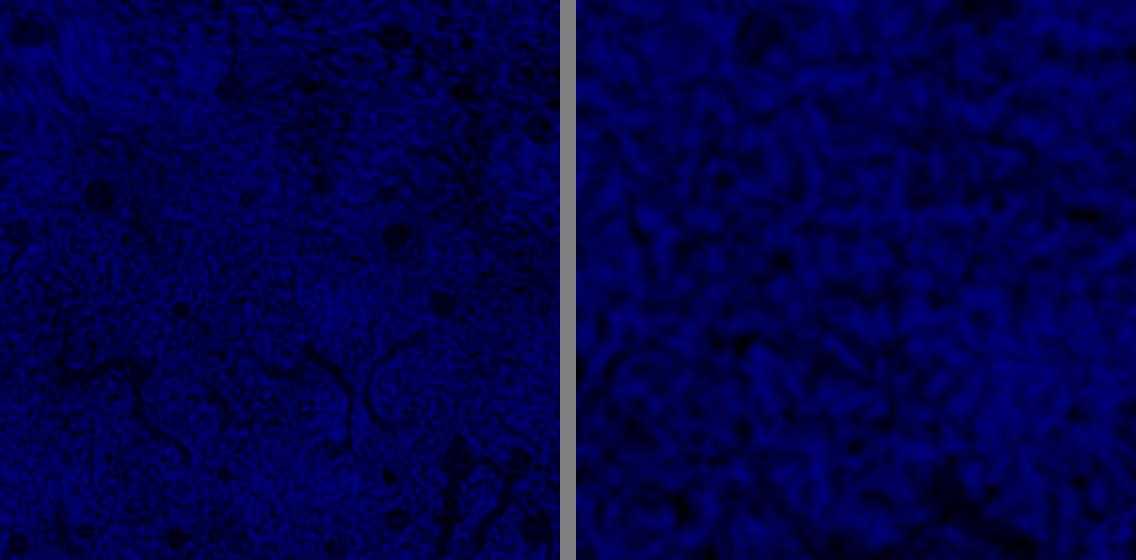
Left, the full canvas; right, a detail of the centre.
Write a Shadertoy shader that draws this texture.

```glsl
vec2 hash2(vec2 cell) {
    uvec2 v = uvec2(ivec2(cell)) * 1664525u + 1013904223u;
    v.x += v.y * 1664525u;
    v.y += v.x * 1664525u;
    v ^= v >> 16u;
    v.x += v.y * 1664525u;
    v.y += v.x * 1664525u;
    v ^= v >> 16u;
    return vec2(v & 65535u) / 65535.0;
}

float corner(vec2 cell, vec2 offset) {
    return dot(hash2(cell) * 2.0 - 1.0, offset);
}

float gradientNoise(vec2 p) {
    vec2 i = floor(p), f = p - i;
    vec2 u = f * f * f * (f * (f * 6.0 - 15.0) + 10.0);
    vec2 e = vec2(1, 0);
    return mix(mix(corner(i, f), corner(i + e, f - e), u.x),
               mix(corner(i + e.yx, f - e.yx), corner(i + 1.0, f - 1.0), u.x), u.y);
}

float segment(vec2 p, vec2 a, vec2 b) {
    vec2 ab = b - a;
    return length(p - a - ab * clamp(dot(p - a, ab) / dot(ab, ab), 0.0, 1.0));
}

float stroke(float dist, float halfWidth) {
    return 1.0 - smoothstep(halfWidth * 0.4, halfWidth * 1.5, dist);
}

// Scattered dark cell bodies, each with a fainter nucleus
float cellBodies(vec2 p) {
    vec2 q = p * 8.0, home = floor(q);
    float dark = 0.0;
    for (int y = -1; y <= 1; y++)
    for (int x = -1; x <= 1; x++) {
        vec2 id = home + vec2(x, y);
        vec2 kind = hash2(id + 311.0);
        if (kind.x > 0.4) continue;
        vec2 d = q - id - 0.15 - 0.7 * hash2(id + 57.0);
        d.y *= mix(0.9, 1.4, fract(kind.y * 7.0));
        float r = mix(0.1, 0.25, kind.y), dist = length(d);
        float body = 1.0 - smoothstep(r * 0.7, r * 1.3, dist);
        float nucleus = 1.0 - smoothstep(r * 0.2, r * 0.7, dist);
        dark = max(dark, body * (1.0 - 0.25 * nucleus) * mix(0.5, 0.8, kind.x * 2.5));
    }
    return dark;
}

void mainImage(out vec4 fragColor, in vec2 fragCoord) {
    vec2 uv = fragCoord / iResolution.y;
    vec2 wobble = vec2(gradientNoise(uv * 26.0 + 7.0), gradientNoise(uv * 26.0 + 91.0));
    vec2 p = uv + 0.012 * wobble;

    // Fine-grained lower left, coarser and flatter grains towards the upper right
    float coarse = smoothstep(0.6, 1.25, uv.x * 0.5 + uv.y);
    float roundGrain = gradientNoise(p * 64.0);
    float flatGrain = gradientNoise(mat2(0.97, 0.24, -0.24, 0.97) * p * vec2(40, 66) + 40.0);
    float speck = gradientNoise(p * 105.0 + 200.0);
    float grain = mix(roundGrain * 0.75, flatGrain, coarse) + speck * mix(0.6, 0.45, coarse);

    // Slanted fibres in the upper left
    vec2 along = normalize(vec2(0.45, -0.9));
    vec2 fibreSpace = vec2(dot(p, along) * 16.0, dot(p, vec2(-along.y, along.x)) * 58.0);
    float fibreArea = 1.0 - smoothstep(0.06, 0.16, length(uv - vec2(0.09, 0.88)));
    grain = mix(grain, gradientNoise(fibreSpace) * 1.3 + speck * 0.3, fibreArea * 0.8);

    // Broad tonal patches
    float tone = gradientNoise(uv * 4.0 + 20.0) + 0.65 * gradientNoise(p * 10.0 + 63.0);
    float blue = 0.305 - 0.035 * coarse + 0.22 * tone + 0.47 * grain;

    // Thin broken cracks
    float crackArea = smoothstep(0.0, 0.25, gradientNoise(uv * 5.0 + 130.0));
    float crack = stroke(abs(gradientNoise(p * 6.0 + 77.0)), 0.04) * crackArea * 0.55;

    // Vessels and a bright strip in the lower right, and one branching fibre
    float vessel = stroke(segment(p, vec2(0.79, 0.02), vec2(0.82, 0.21)), 0.014);
    vessel = max(vessel, stroke(segment(p, vec2(0.85, 0.02), vec2(0.92, 0.15)), 0.01));
    vessel = max(vessel, stroke(segment(p, vec2(0.92, 0.15), vec2(0.86, 0.18)), 0.007));
    vessel = max(vessel, stroke(segment(p, vec2(0.55, 0.38), vec2(0.63, 0.3)), 0.009));
    vessel = max(vessel, stroke(segment(p, vec2(0.63, 0.3), vec2(0.62, 0.2)), 0.005));
    blue += 0.09 * stroke(segment(p, vec2(0.81, 0.03), vec2(0.87, 0.1)), 0.016);

    blue *= 1.0 - max(max(crack, vessel * 0.65), cellBodies(p));

    // Soft limits at both ends of the range
    blue = max(blue, 0.02 + 0.3 * max(blue, 0.0));
    blue -= 0.5 * max(blue - 0.42, 0.0);
    fragColor = vec4(0.0, 0.0, blue, 1.0);
}
```
